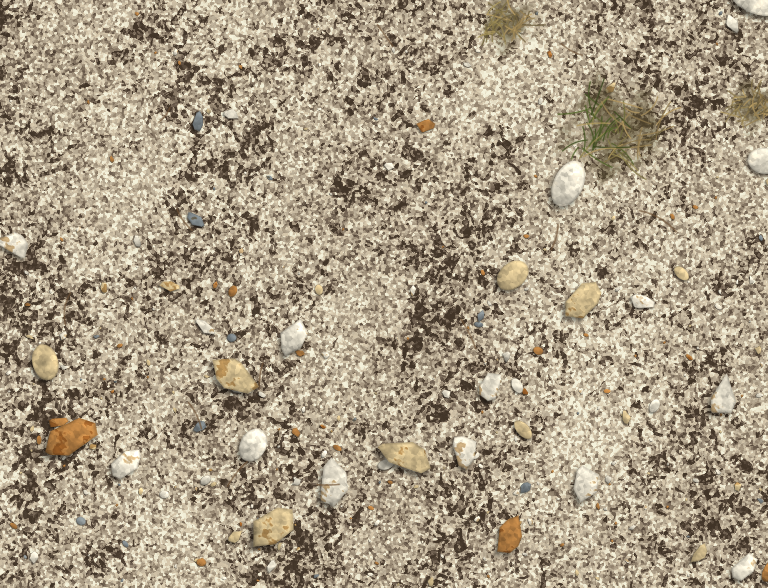
Write a Shadertoy shader that draws this texture.

```glsl
// Weathered sandy ground from above: grit, dark crumbs of soil, scattered
// flints and pebbles, twigs and tufts of dry grass. Soft cellular noise
// gives the grains, layered sines the broad patches.

const float TAU = 6.28319;

vec3 hash3(vec2 p) {
    vec3 q = fract(p.xyx * vec3(0.1031, 0.1030, 0.0973));
    q += dot(q, q.yxz + 33.33);
    return fract((q.xxy + q.yzz) * q.zyx);
}

vec2 direction(float angle) { return vec2(cos(angle), sin(angle)); }

float coverage(float d, float blur) { return 1.0 - smoothstep(-blur, blur, d); }

// Random tone per cell, blended softly across the borders
float softCells(vec2 p) {
    float sum = 0.0, total = 1e-6;
    for (int i = 0; i < 9; i++) {
        vec2 id = floor(p) + vec2(i % 3 - 1, i / 3 - 1);
        vec3 h = hash3(id + 71.0);
        vec2 away = p - id - h.xy;
        float weight = exp(-16.0 * dot(away, away));
        sum += weight * h.z;
        total += weight;
    }
    return sum / total;
}

// Layered, mutually bent sines, roughly -1.5 to 1.5
float patches(vec2 p) {
    float sum = 0.0, amp = 0.6;
    for (int i = 0; i < 5; i++) {
        p = mat2(0.8, 0.6, -0.6, 0.8) * p * 1.7 + 3.1;
        sum += amp * (sin(p.x + 1.5 * sin(p.y)) + sin(p.y + 1.5 * sin(p.x)));
        amp *= 0.7;
    }
    return sum;
}

vec3 blend(vec3 a, vec3 b, float from, float to, float t) {
    return mix(a, b, clamp((t - from) / (to - from), 0.0, 1.0));
}

// Earth colours from damp soil (0) to pale quartz (1)
vec3 earthRamp(float t) {
    vec3 c = blend(vec3(0.25, 0.20, 0.15), vec3(0.42, 0.36, 0.30), 0.0, 0.06, t);
    c = blend(c, vec3(0.56, 0.50, 0.42), 0.06, 0.17, t);
    c = blend(c, vec3(0.66, 0.60, 0.51), 0.17, 0.35, t);
    c = blend(c, vec3(0.74, 0.69, 0.60), 0.35, 0.59, t);
    c = blend(c, vec3(0.84, 0.78, 0.67), 0.59, 0.84, t);
    return blend(c, vec3(0.96, 0.95, 0.86), 0.84, 0.98, t);
}

vec3 ground(vec2 p) {
    vec2 bent = p + 0.004 * sin(p.yx * 90.0 + 3.0 * sin(p * 47.0));
    float broad = patches(p * 7.0);
    float crumbs = 0.5 * (softCells(bent * 62.0) + softCells(bent * 140.0 + 9.0));
    float corner = 0.04 * (0.8 - p.x - 0.5 * p.y);
    float soil = smoothstep(0.65, 0.79, crumbs + 0.13 * broad + corner);
    float grit = 3.0 * softCells(p * 235.0) + 1.8 * softCells(p * 120.0 + 40.0) - 2.4;
    float tone = 0.22 + grit + 0.22 * patches(p * 4.0 + 20.0) - 0.12 * broad - 2.3 * soil;
    return earthRamp(1.0 / (1.0 + exp(-1.7 * tone)));
}

// Random half planes, rounded towards a disc
float stoneDistance(vec2 p, float radius, vec2 seed, float roundness) {
    float d = -radius;
    for (int i = 0; i < 7; i++) {
        vec3 h = hash3(seed + float(i) * 7.3);
        vec2 facing = direction((float(i) + 0.7 * h.x) * TAU / 7.0);
        d = max(d, dot(p, facing) - radius * mix(0.6, 1.05, h.y));
    }
    return mix(d, length(p) - radius, roundness);
}

vec3 stoneColor(float pick) {
    vec3 c = mix(vec3(0.95, 0.92, 0.84), vec3(0.86, 0.77, 0.58), step(0.48, pick));
    c = mix(c, vec3(0.74, 0.52, 0.28), step(0.68, pick));
    return mix(c, vec3(0.50, 0.53, 0.54), step(0.90, pick));
}

// One jittered grid of stones with shadows to the lower left
vec3 stones(vec3 col, vec2 p, float size, vec2 radii, float chance, float px) {
    for (int i = 0; i < 9; i++) {
        vec2 id = floor(p / size) + vec2(i % 3 - 1, i / 3 - 1);
        vec2 seed = id + 17.0 + floor(size * 2000.0);
        vec3 h = hash3(seed), k = hash3(seed + 53.0);
        vec2 center = (id + 0.1 + 0.8 * h.xy) * size, q = p - center;
        float density = chance * mix(1.5, 0.45, smoothstep(0.2, 0.75, center.y));
        float radius = mix(radii.x, radii.y, k.x * k.x);
        if (h.z > density || length(q) > radius * 2.2) continue;
        vec2 axis = direction(k.y * TAU);
        mat2 turn = mat2(axis.x, -axis.y, axis.y, axis.x);
        vec2 stretch = vec2(0.85, mix(1.0, 1.6, k.x));
        float roundness = 0.9 * step(0.65, fract(k.y * 13.0));
        float d = stoneDistance(turn * q * stretch, radius, seed, roundness);
        vec2 lee = q + radius * vec2(0.13, 0.16);
        float shade = stoneDistance(turn * lee * stretch, radius, seed, roundness);
        col *= 1.0 - 0.5 * coverage(shade, radius * 0.22);
        float vein = patches(q * 45.0 + h.xy * 30.0);
        float light = 0.86 + 0.08 * vein + 0.2 * dot(q, vec2(0.5, 0.8)) / radius;
        vec3 body = stoneColor(k.z) * (light + 0.18 * softCells(p * 150.0));
        float rust = smoothstep(0.6, 1.3, vein) * (1.0 - roundness);
        body *= mix(vec3(1.0), vec3(0.76, 0.67, 0.54), rust);
        body *= mix(0.82, 1.0, smoothstep(0.0, 0.16, -d / radius));
        col = mix(col, body, coverage(d, px));
    }
    return col;
}

float strandDistance(vec2 q, vec2 reach, float bend) {
    float along = clamp(dot(q, reach) / dot(reach, reach), 0.0, 1.0);
    vec2 side = vec2(-reach.y, reach.x) * bend * along * (1.0 - along);
    return length(q - reach * along - side);
}

// Bent blades over a shaded root, green left and straw right
vec3 tuft(vec3 col, vec2 q, float radius, float green, float px) {
    if (length(q) > radius * 2.2) return col;
    float ragged = length(q) / radius + 0.2 * patches(q * 35.0);
    col = mix(col, vec3(0.33, 0.29, 0.18), 0.65 * coverage(ragged - 0.75, 0.45));
    for (int i = 0; i < 50; i++) {
        vec3 h = hash3(vec2(i, radius * 900.0)), k = hash3(vec2(i, 87.0));
        vec2 root = radius * sqrt(h.x) * direction(h.y * TAU) * vec2(0.9, 0.65);
        vec2 reach = radius * mix(0.25, 0.85, h.z) * direction(k.x * TAU);
        float lush = green * coverage(root.x / radius + k.z - 0.6, 0.4);
        vec3 blade = mix(vec3(0.66, 0.56, 0.36), vec3(0.34, 0.42, 0.17), lush);
        float d = strandDistance(q - root, reach, k.y - 0.5) - 0.0011;
        col = mix(col, blade * mix(0.6, 1.15, k.z), 0.85 * coverage(d, px));
    }
    return col;
}

void mainImage(out vec4 fragColor, in vec2 fragCoord) {
    vec2 p = fragCoord / iResolution.y;
    float px = 0.8 / iResolution.y, w = iResolution.x / iResolution.y;
    vec3 col = ground(p);
    // Stones from gravel to flints
    col = stones(col, p, 0.031, vec2(0.002, 0.007), 0.15, px);
    col = stones(col, p, 0.075, vec2(0.007, 0.018), 0.20, px);
    col = stones(col, p, 0.150, vec2(0.024, 0.047), 0.34, px);
    // One lush tuft, then withered ones
    col = tuft(col, p - vec2(0.80 * w, 0.78), 0.085, 1.0, px);
    col = tuft(col, p - vec2(0.66 * w, 0.96), 0.045, 0.2, px);
    col = tuft(col, p - vec2(0.98 * w, 0.82), 0.040, 0.1, px);
    // Loose twigs
    for (int i = 0; i < 12; i++) {
        vec3 h = hash3(vec2(i, 12.0));
        vec2 reach = mix(0.03, 0.1, h.z * h.z) * direction(h.z * 40.0);
        float d = strandDistance(p - h.xy * vec2(w, 1.0), reach, h.x - 0.5);
        col = mix(col, vec3(0.44, 0.33, 0.22), 0.7 * coverage(d - 0.0014, px));
    }
    fragColor = vec4(clamp(col, 0.0, 1.0), 1.0);
}
```
